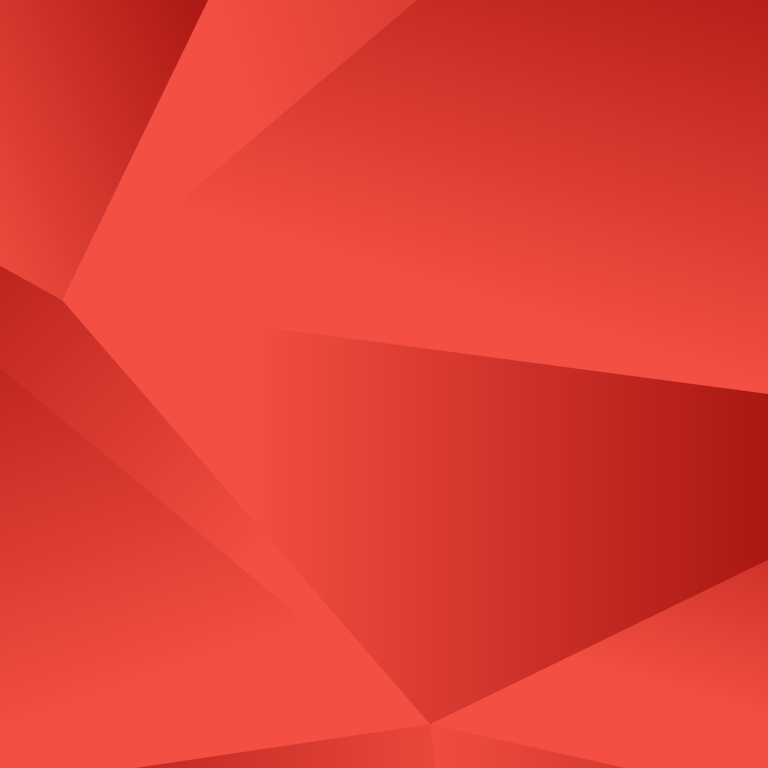
Give the GLSL for this background, as a Shadertoy shader.

```glsl
#define BRIGHT vec3(0.953, 0.310, 0.260)
#define DARK vec3(0.670, 0.090, 0.075)
#define HUB_LEFT vec2(0.081, 0.609)
#define HUB_LOW vec2(0.560, 0.057)
#define EDGE_SOFTNESS 0.75

// Coverage of the half plane to the left of the line from a to b
float leftOf(vec2 p, vec2 a, vec2 b) {
    vec2 d = normalize(b - a);
    float dist = d.x * (p.y - a.y) - d.y * (p.x - a.x);
    float w = EDGE_SOFTNESS / min(iResolution.x, iResolution.y);
    return smoothstep(-w, w, dist);
}

// Linear darkness gradient: 0 is bright, 1 is dark
float tone(vec2 p, vec2 slope, float offset) {
    return clamp(dot(p, slope) + offset, 0.0, 1.0);
}

void mainImage(out vec4 fragColor, in vec2 fragCoord) {
    vec2 p = fragCoord / iResolution.xy;

    // Upper facets fanning out from the left hub
    float shade = tone(p, vec2(0.50, 1.67), -1.32);
    shade = mix(shade, tone(p, vec2(1.20, 0.40), -0.72),
                leftOf(p, HUB_LEFT, vec2(0.543, 1.0)));
    shade = mix(shade, tone(p, vec2(2.03, 1.03), -0.58),
                leftOf(p, HUB_LEFT, vec2(0.271, 1.0)));

    // Large right facet
    shade = mix(shade, tone(p, vec2(1.47, 0.0), -0.47),
                leftOf(p, vec2(1.0, 0.487), HUB_LEFT));

    // Left sliver, then the lower left facet
    float sliver = leftOf(p, HUB_LEFT, vec2(0.0, 0.654))
                 * leftOf(p, HUB_LOW, HUB_LEFT);
    shade = mix(shade, tone(p, vec2(-1.05, 1.05), 0.067), sliver);
    shade = mix(shade, tone(p, vec2(-0.52, 1.48), -0.055),
                leftOf(p, HUB_LOW, vec2(0.0, 0.521)));

    // Lower right facet
    shade = mix(shade, tone(p, vec2(0.72, 2.40), -0.864),
                leftOf(p, vec2(1.0, 0.271), HUB_LOW));

    // Bottom wedge, split in two below the low hub
    float wedge = leftOf(p, HUB_LOW, vec2(0.176, 0.0))
                * leftOf(p, vec2(0.814, 0.0), HUB_LOW);
    float wedgeShade = mix(tone(p, vec2(-1.40, 0.0), 0.93),
                           tone(p, vec2(1.40, 0.0), -0.75),
                           leftOf(p, HUB_LOW, vec2(0.567, 0.0)));
    shade = mix(shade, wedgeShade, wedge);

    fragColor = vec4(mix(BRIGHT, DARK, shade), 1.0);
}
```
